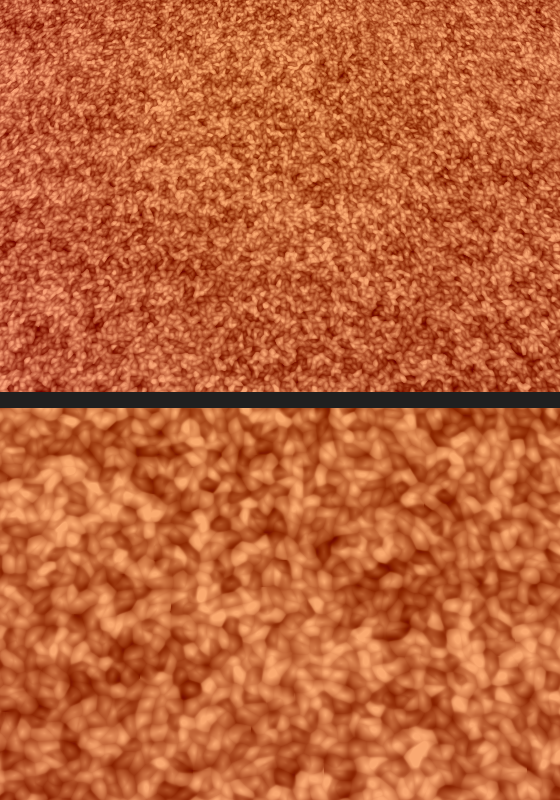
Top: the whole. Bottom: its middle third, enlarged.
This texture is drawn by a WebGL 1 fragment shader. Its source:

```glsl
precision highp float;
// Short orange carpet pile seen at a slant: soft tufts shrink toward the far top edge.
// Stretched, randomly turned cell kernels give each tuft its tone, and the gaps
// between them darken; value noise adds clumps, fibre and broad worn patches.

uniform vec2 u_resolution;

const float TUFTS_ACROSS = 100.0;   // tufts along the near (bottom) edge
const float RECESSION = 0.375;      // how much the tufts shrink toward the top
const float TUFT_SHARPNESS = 7.0;
const vec2 TUFT_STRETCH = vec2(0.76, 1.32);
const float TUFT_CONTRAST = 1.75;
const float GAP_DEPTH = 2.6;
const float MEAN_GAP = 0.45;
const float CLUMP_CONTRAST = 1.2;
const float FIBRE_CONTRAST = 1.0;
const float PATCH_CONTRAST = 0.9;
const vec3 PILE_COLOUR = vec3(0.752, 0.386, 0.215);
const vec3 TONE_STEP = vec3(0.098, 0.117, 0.100);   // colour change per unit of tone
const vec3 WARM_TINT = vec3(0.008, 0.022, -0.022);
const vec3 ROSE_TINT = vec3(0.008, -0.012, 0.022);

float hash(vec2 p) {
  return fract(sin(dot(p, vec2(127.1, 311.7))) * 43758.5453);
}

float valueNoise(vec2 p) {
  vec2 cell = floor(p);
  vec2 f = fract(p);
  f = f * f * (3.0 - 2.0 * f);
  float low = mix(hash(cell), hash(cell + vec2(1.0, 0.0)), f.x);
  float high = mix(hash(cell + vec2(0.0, 1.0)), hash(cell + vec2(1.0, 1.0)), f.x);
  return mix(low, high, f.y);
}

// Returns the blended tuft tone (-1 to 1) and the distance to the nearest tuft.
vec2 tufts(vec2 p) {
  vec2 cell = floor(p);
  float toneSum = 0.0;
  float weightSum = 0.0001;
  float nearest = 4.0;
  for (int j = -1; j <= 1; j++) {
    for (int i = -1; i <= 1; i++) {
      vec2 id = cell + vec2(float(i), float(j));
      vec2 centre = id + vec2(hash(id + 3.7), hash(id + 19.3));
      float angle = 6.2832 * hash(id + 41.9);
      float c = cos(angle);
      float s = sin(angle);
      vec2 offset = p - centre;
      vec2 turned = vec2(c * offset.x + s * offset.y, c * offset.y - s * offset.x);
      turned *= TUFT_STRETCH;
      float d2 = dot(turned, turned);
      float weight = exp(-TUFT_SHARPNESS * d2);
      toneSum += weight * (2.0 * hash(id + 67.1) - 1.0);
      weightSum += weight;
      nearest = min(nearest, d2);
    }
  }
  return vec2(toneSum / weightSum, sqrt(nearest));
}

// Lays the canvas onto the receding floor, keeping tufts evenly proportioned.
vec2 floorPosition(vec2 uv, float aspect) {
  float nearness = 1.0 - RECESSION * uv.y;
  return vec2((uv.x - 0.5) / nearness, -aspect * log(nearness) / RECESSION);
}

void main() {
  vec2 uv = gl_FragCoord.xy / u_resolution;
  vec2 ground = floorPosition(uv, u_resolution.y / u_resolution.x);
  vec2 pile = ground * TUFTS_ACROSS;

  // Tufts and the shaded gaps between them
  vec2 tuft = tufts(pile);
  float tone = TUFT_CONTRAST * tuft.x + GAP_DEPTH * (MEAN_GAP - tuft.y);

  // Clumps, loose fibre and worn patches
  tone += CLUMP_CONTRAST * (valueNoise(pile * 0.32 + 11.0) - 0.5);
  tone += FIBRE_CONTRAST * (valueNoise(pile * 1.9 + 53.0) - 0.5);
  tone += PATCH_CONTRAST * (valueNoise(ground * 7.0 + 29.0) - 0.5);

  // Broad light: brighter upper middle, darker lower right
  float glow = exp(-5.0 * dot(uv - vec2(0.48, 0.72), uv - vec2(0.48, 0.72)));
  float shade = smoothstep(0.4, 1.0, uv.x) * smoothstep(0.5, 0.0, uv.y);
  tone += 0.35 * (glow - 0.45) - 0.35 * shade;
  tone = clamp(tone, -3.2, 2.3);

  vec3 colour = PILE_COLOUR + TONE_STEP * tone;
  colour += WARM_TINT * (glow - 0.4);
  colour += ROSE_TINT * smoothstep(0.45, 0.0, uv.x);
  gl_FragColor = vec4(clamp(colour, 0.0, 1.0), 1.0);
}
```
